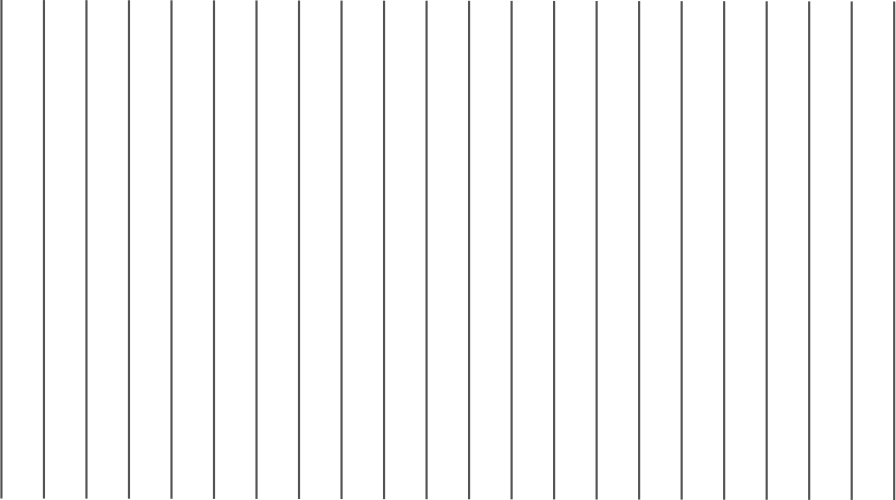
Give the GLSL for this pattern, as a Shadertoy shader.

```glsl
// Twenty-two thin grey vertical lines, evenly spaced on white.

const float LINE_COUNT = 22.0;
const float FIRST_X = 0.0016;      // centre of the leftmost line, in canvas widths
const float LAST_X = 0.998;        // centre of the rightmost line
const float LINE_WIDTH = 0.00244;  // in canvas widths
const float END_DRIFT = 0.003;     // downward shift across the row, in canvas heights
const vec3 PAPER = vec3(1.0);
const vec3 INK = vec3(0.33);

// Index of the line closest to x.
float nearestLine(float x, float first, float pitch, float count) {
    return clamp(round((x - first) / pitch), 0.0, count - 1.0);
}

// Antialiased coverage of the span from low to high.
float spanCoverage(float p, float low, float high, float pixel) {
    float inside = min(p - low, high - p);
    return clamp(inside / pixel + 0.5, 0.0, 1.0);
}

void mainImage(out vec4 fragColor, in vec2 fragCoord) {
    vec2 uv = fragCoord / iResolution.xy;
    vec2 pixel = 1.0 / iResolution.xy;

    // Repeat the line across the canvas
    float pitch = (LAST_X - FIRST_X) / (LINE_COUNT - 1.0);
    float index = nearestLine(uv.x, FIRST_X, pitch, LINE_COUNT);
    float centre = FIRST_X + index * pitch;
    float halfWidth = 0.5 * LINE_WIDTH;
    float across = spanCoverage(uv.x, centre - halfWidth, centre + halfWidth, pixel.x);

    // Line ends sink slightly from left to right
    float progress = index / (LINE_COUNT - 1.0);
    float bottom = END_DRIFT * (1.0 - progress);
    float top = 1.0 - END_DRIFT * progress;
    float along = spanCoverage(uv.y, bottom, top, pixel.y);

    fragColor = vec4(mix(PAPER, INK, across * along), 1.0);
}
```
